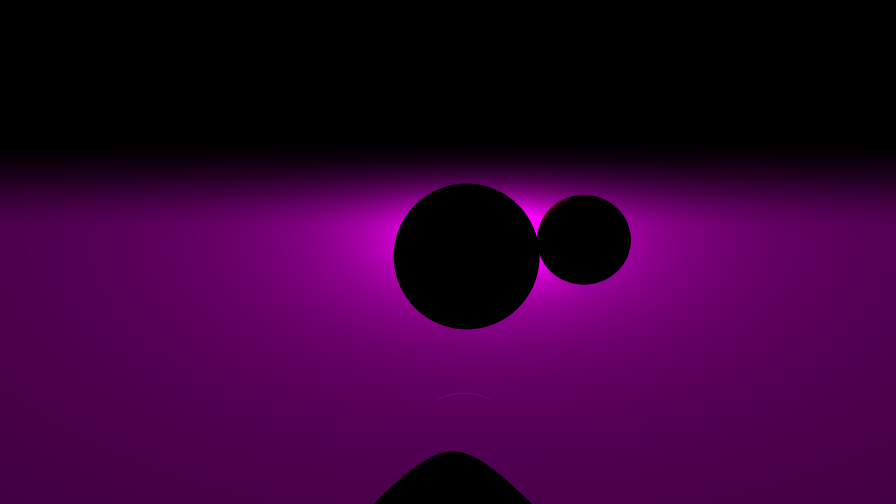
Give the GLSL for this background, as a WebGL 1 fragment shader.

```glsl
precision highp float;
// Black spheres floating over a magenta floor lit by a hidden lamp.

uniform vec2 u_resolution;

// Coverage of a shape from its signed distance, softened over one pixel.
float coverage(float dist) {
    return clamp(0.5 - dist * u_resolution.y, 0.0, 1.0);
}

// Approximate signed distance to an axis-aligned ellipse.
float ellipse(vec2 p, vec2 radii) {
    return (length(p / radii) - 1.0) * min(radii.x, radii.y);
}

// Lamp light on the floor, flattened by perspective and lost at the horizon.
float floorLight(vec2 p) {
    vec2 toLamp = (p - vec2(0.083, 0.030)) * vec2(1.0, 2.0);
    float glow = 0.17 + 0.127 / sqrt(dot(toLamp, toLamp) + 0.005);
    return glow * (1.0 - smoothstep(0.037, 0.227, p.y));
}

void main() {
    // Origin at the centre, one unit is the canvas height.
    vec2 p = (gl_FragCoord.xy - 0.5 * u_resolution) / u_resolution.y;
    vec3 color = vec3(1.0, 0.0, 1.0) * floorLight(p);

    // Faint curved glint on the floor.
    float arcX = p.x - 0.032;
    float arcDist = abs(p.y + 0.280 + 4.5 * arcX * arcX) - 0.001;
    float arcFade = 1.0 - smoothstep(0.02, 0.085, abs(arcX));
    color += vec3(0.06, 0.05, 0.06) * coverage(arcDist) * arcFade;

    // Hyperbolic shadow rising from the lower edge.
    float moundX = p.x - 0.0093;
    float moundTop = -0.292 - sqrt(0.0108 + 1.314 * moundX * moundX);
    color *= 1.0 - coverage((p.y - moundTop) * 0.75);

    // Small sphere with a dim red rim at its upper left.
    vec2 smallPos = p - vec2(0.2697, 0.0243);
    float smallDist = ellipse(smallPos, vec2(0.0932, 0.0891));
    float facing = dot(normalize(smallPos + 1e-5), vec2(-0.75, 0.66));
    float rim = smoothstep(-0.013, 0.0, smallDist) * smoothstep(0.8, 1.0, facing);
    color = mix(color, vec3(0.2, 0.0, 0.03) * rim, coverage(smallDist));

    // Large sphere in front.
    float largeDist = length(p - vec2(0.037, -0.0088)) - 0.1447;
    color *= 1.0 - coverage(largeDist);

    gl_FragColor = vec4(color, 1.0);
}
```
